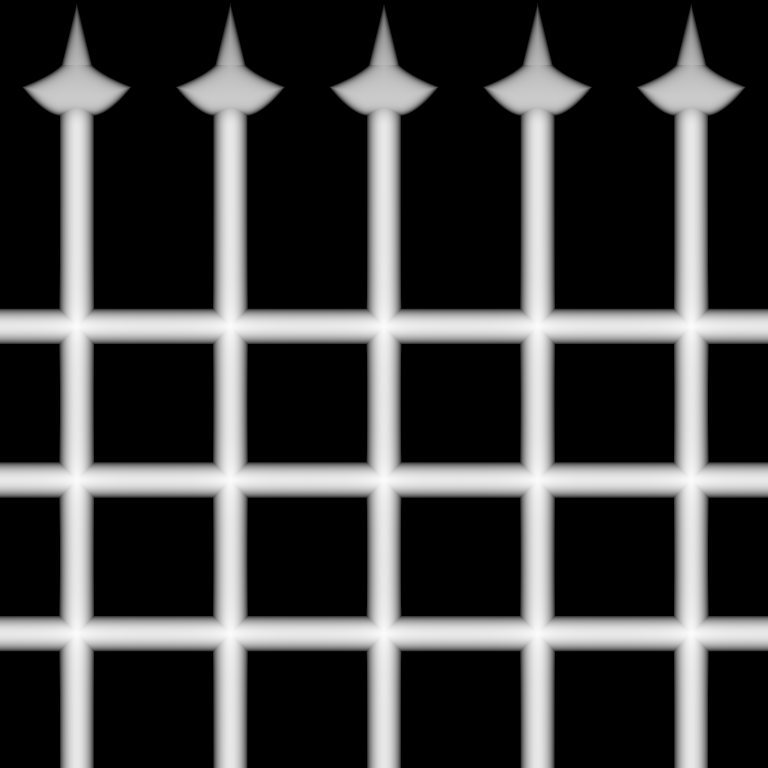
Give the GLSL for this texture map, as a three.js fragment shader.

```glsl
varying vec2 vUv;

// Rounded rod: brightest on its axis, falling to black at the radius
float rod(float offset, float radius) {
  float t = offset / radius;
  return pow(max(1.0 - t * t, 0.0), 0.6);
}

// Approximate depth inside the finial; side = distance from axis, drop = distance below the top
float finialDepth(float side, float drop) {
  float flare = max(drop - 0.0846, 0.0);
  float halfWidth = 0.245 * (drop - 0.0026) + 0.8 * flare + 27.0 * flare * flare;
  float upper = (halfWidth - side) / length(vec2(1.0, 0.245 + 0.8 * step(0.0846, drop) + 54.0 * flare));

  float s = max((side - 0.0221) / 0.0495, 0.0);
  float underside = 0.151 - 0.0378 * pow(s, 1.66);
  float lower = (underside - drop) / length(vec2(1.0, 1.27 * pow(s, 0.66)));
  return min(upper, lower);
}

void main() {
  // Distances to the nearest of five posts and three rails
  float side = abs(fract(vUv.x * 5.0) - 0.5) * 0.2;
  float railIndex = clamp(floor((vUv.y - 0.175) / 0.2 + 0.5), 0.0, 2.0);
  float rise = abs(vUv.y - 0.175 - 0.2 * railIndex);
  float drop = 1.0 - vUv.y;

  // Posts taper slightly and dim away from each crossing
  float post = rod(side, 0.0224 + 0.0011 * exp(-rise / 0.035));
  post *= 0.91 + 0.08 * exp(-rise / 0.02);
  post *= smoothstep(0.078, 0.165, drop);

  float rail = rod(rise, 0.0234) * (0.91 + 0.08 * exp(-side / 0.02));

  // Spear finials, duller than the rods
  float depth = max(finialDepth(side, drop), 0.0);
  float finial = mix(0.66, 0.8, smoothstep(0.03, 0.14, drop)) * (1.0 - exp(-depth / 0.0042));

  gl_FragColor = vec4(vec3(max(max(post, rail), finial)), 1.0);
}
```
